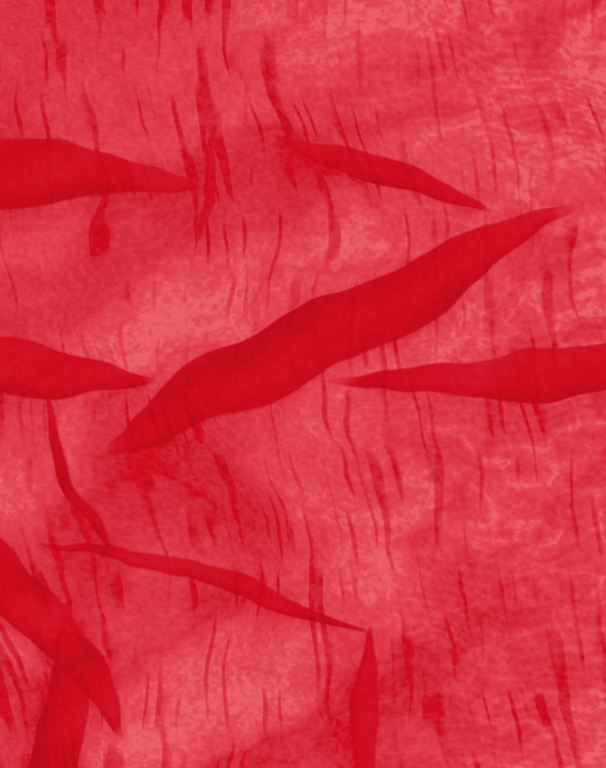
Reproduce this texture procedurally as a Shadertoy shader.

```glsl
// Sheer crumpled red fabric: dense overlapping folds, slubbed threads and soft wrinkles.

const float PI = 3.14159265;
const float EDGE = 0.0022;         // softness of fold borders
const float SHADE_REACH = 0.035;   // reach of the shadow beside a fold
const float CLOTH_TONE = 0.71;     // tone of a single flat layer
const float FOLD_TONE = 0.15;      // tone of a doubled layer
const float SLUB_LEAN = 0.13;      // tilt of the long threads
const vec2 SLUB_SCALE = vec2(125.0, 13.0);
const vec2 WEAVE_SCALE = vec2(230.0, 290.0);

// Dye from the deepest layer to the most transparent
const vec3 DYE[6] = vec3[6](
    vec3(0.72, 0.04, 0.09), vec3(0.81, 0.05, 0.12), vec3(0.82, 0.14, 0.20),
    vec3(0.86, 0.21, 0.27), vec3(0.89, 0.28, 0.33), vec3(0.92, 0.37, 0.40));
const float DYE_TONE[6] = float[6](0.03, 0.15, 0.33, 0.58, 0.82, 0.98);

// Main folds: start and end points, then greatest half width
const int FOLDS = 11;
const vec4 FOLD_LINE[FOLDS] = vec4[FOLDS](
    vec4(0.13, 0.38, 0.76, 0.75), vec4(0.44, 0.50, 1.10, 0.53),
    vec4(-0.24, 0.83, 0.26, 0.755), vec4(-0.16, 0.56, 0.23, 0.475),
    vec4(-0.06, 0.38, 0.18, 0.04), vec4(0.06, 0.31, 0.50, 0.19),
    vec4(0.485, 0.21, 0.50, -0.07), vec4(0.11, 0.22, 0.02, -0.16),
    vec4(0.33, 0.82, 0.64, 0.72), vec4(0.27, 0.85, 0.24, 0.68),
    vec4(0.07, 0.50, 0.15, 0.27));
const float FOLD_WIDTH[FOLDS] = float[FOLDS](
    0.048, 0.034, 0.042, 0.034, 0.036, 0.014, 0.016, 0.042, 0.019, 0.008, 0.008);

float hash(vec2 cell) {
    vec3 h = fract(vec3(cell.xyx) * 0.1031);
    h += dot(h, h.yzx + 33.33);
    return fract((h.x + h.y) * h.z);
}

float noise(vec2 p) {
    vec2 i = floor(p), f = fract(p);
    f = f * f * (3.0 - 2.0 * f);
    return mix(mix(hash(i), hash(i + vec2(1, 0)), f.x),
               mix(hash(i + vec2(0, 1)), hash(i + vec2(1, 1)), f.x), f.y);
}

float fbm(vec2 p) {
    float sum = 0.0, gain = 0.5;
    for (int i = 0; i < 4; i++) {
        sum += gain * noise(p);
        p = mat2(1.6, 1.2, -1.2, 1.6) * p + 7.3;
        gain *= 0.5;
    }
    return sum / 0.9375;
}

// Narrow crests along the middle level of a noise field
float ridge(vec2 p, float sharpness) {
    return pow(1.0 - abs(2.0 * fbm(p) - 1.0), sharpness);
}

// Lens shaped fold: x = cover, y = shadow beside it, z = position across
vec3 fold(vec2 p, vec4 line, float width) {
    vec2 span = line.zw - line.xy, rel = p - line.xy;
    float len = length(span);
    vec2 dir = span / len;
    float t = dot(rel, dir) / len;
    float side = dot(rel, vec2(-dir.y, dir.x));
    float halfWidth = width * sin(PI * clamp(t, 0.0, 1.0));
    float ends = smoothstep(0.0, 0.08, t) * smoothstep(1.0, 0.92, t);
    float outside = abs(side) - halfWidth;
    float cover = ends * smoothstep(EDGE, -EDGE, outside);
    float strength = side < 0.0 ? 1.0 : 0.35;
    float shadow = ends * strength * exp(-max(outside, 0.0) / SHADE_REACH);
    return vec3(cover, shadow, side / max(halfWidth, 0.004));
}

vec3 dye(float tone) {
    vec3 color = DYE[0];
    for (int i = 1; i < 6; i++)
        color = mix(color, DYE[i], clamp((tone - DYE_TONE[i - 1])
                / (DYE_TONE[i] - DYE_TONE[i - 1]), 0.0, 1.0));
    return color;
}

void mainImage(out vec4 fragColor, in vec2 fragCoord) {
    vec2 p = fragCoord / iResolution.y;
    vec2 sway = vec2(fbm(p * 4.0), fbm(p * 4.0 + 19.0)) - 0.5;
    vec2 draped = p + 0.09 * sway;

    // Broad billows and soft diagonal wrinkles
    vec2 slope = vec2(p.x * 0.85 + p.y * 0.5, p.y * 0.85 - p.x * 0.5);
    float tone = CLOTH_TONE + 0.95 * (fbm(slope * vec2(3.0, 6.0) + 2.0 * sway) - 0.5);
    tone -= 0.22 * ridge(slope * vec2(2.2, 5.0) + 1.5 * sway + 31.0, 14.0);

    // Crinkled glints and fine ripples, stronger on the right
    float crinkle = smoothstep(0.35, 0.7, p.x + 0.5 * sway.y);
    tone += mix(0.05, 0.30, crinkle) * (ridge(draped * vec2(17.0, 26.0), 5.0) - 0.45);
    tone += 0.05 * crinkle * sin(330.0 * (p.y + 0.35 * sway.x));

    // Slubs: broken dark threads with a lean
    vec2 thread = vec2(draped.x + SLUB_LEAN * p.y, p.y);
    float slub = smoothstep(0.66, 0.92, noise(thread * SLUB_SCALE));
    slub *= 0.35 + 0.9 * noise(thread * 9.0);
    tone -= 0.42 * slub;

    // Fine weave
    float weave = noise(thread * WEAVE_SCALE) + noise(thread.yx * WEAVE_SCALE * 0.6 + 5.0) - 1.0;
    tone += 0.17 * weave;

    // Doubled layers and their shadows
    float shadow = 0.0, layers = 0.0, rim = 0.0;
    for (int i = 0; i < FOLDS; i++) {
        vec3 f = fold(draped, FOLD_LINE[i], FOLD_WIDTH[i]);
        shadow = max(shadow, f.y);
        layers = max(layers, f.x);
        rim = max(rim, f.x * smoothstep(0.1, 1.0, -f.z));
    }
    tone = max(tone - 0.26 * shadow, 0.17 + 0.1 * weave);
    float deep = FOLD_TONE - 0.08 * rim + 0.22 * (fbm(slope * vec2(5.0, 16.0)) - 0.5)
               + 0.05 * weave - 0.04 * slub;
    tone = mix(tone, deep, layers);

    fragColor = vec4(dye(clamp(tone, 0.0, 1.0)), 1.0);
}
```
